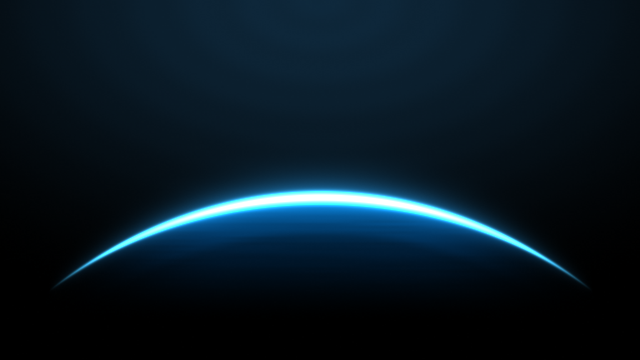
Write a Shadertoy shader that draws this background.

```glsl
// A glowing planet horizon under a dim, blue-black sky.
// The rim is a circle distance field with a tapering core and halo;
// the sky is a radial falloff, the planet body a vertical fade with streaks.

#define PLANET_CENTER vec2(0.0025, -0.778)
#define PLANET_RADIUS 1.229
#define ARC_HALF_WIDTH 0.755
#define CORE_WIDTH 0.0100
#define CORE_GAIN 4.0
#define HALO_LENGTH 0.023
#define HALO_GAIN 1.15
#define RING_STRENGTH 0.025
#define STREAK_STRENGTH 0.10

const vec3 SKY_COLOR  = vec3(0.055, 0.155, 0.230);
const vec3 BODY_COLOR = vec3(0.008, 0.350, 0.600);
const vec3 HALO_COLOR = vec3(0.120, 0.540, 0.820);
const vec3 CORE_COLOR = vec3(0.300, 0.800, 1.000);

float hash(vec2 p) {
    return fract(sin(dot(p, vec2(127.1, 311.7))) * 43758.5453);
}

float valueNoise(vec2 p) {
    vec2 cell = floor(p), f = fract(p);
    f = f * f * (3.0 - 2.0 * f);
    float low  = mix(hash(cell), hash(cell + vec2(1.0, 0.0)), f.x);
    float high = mix(hash(cell + vec2(0.0, 1.0)), hash(cell + 1.0), f.x);
    return mix(low, high, f.y);
}

// Light falling off from the top centre, with faint concentric rings
vec3 sky(vec2 p) {
    float r = length(vec2(p.x * 0.75, (1.0 - p.y) * 1.25));
    float light = 1.0 - smoothstep(0.0, 1.15, r);
    float rings = 1.0 + RING_STRENGTH * sin(r * 55.0);
    return SKY_COLOR * light * rings;
}

// Lit atmosphere below the rim, darker past an inner band
vec3 body(vec2 p, float depth, float side) {
    float fade = pow(clamp((p.y - 0.11) / 0.34, 0.0, 1.0), 1.6);
    float band = mix(1.12, 0.86, smoothstep(0.080, 0.115, depth));
    float streak = valueNoise(p * vec2(5.0, 130.0)) - 0.5;
    float sideFade = 1.0 - smoothstep(0.35, 1.05, side);
    vec3 tint = mix(vec3(0.3, 0.86, 1.0), vec3(1.0), fade);
    return BODY_COLOR * tint * fade * band * sideFade * (1.0 + STREAK_STRENGTH * streak);
}

// White-hot core and soft halo, both thinning toward the arc ends
vec3 rim(float d, float side) {
    float taper = max(1.0 - side * side, 0.0);
    float heat = pow(taper, 1.3);
    float coreWidth = 0.003 + CORE_WIDTH * heat;
    float core = CORE_GAIN * heat * exp(-d * d / (coreWidth * coreWidth));
    float haloLength = 0.012 + HALO_LENGTH * taper;
    haloLength *= d < 0.0 ? 0.6 : 1.0;
    float halo = HALO_GAIN * taper * exp(-abs(d) / haloLength);
    return CORE_COLOR * core + HALO_COLOR * halo;
}

void mainImage(out vec4 fragColor, in vec2 fragCoord) {
    // Height is one unit, x is zero at the middle
    vec2 p = vec2(fragCoord.x - 0.5 * iResolution.x, fragCoord.y) / iResolution.y;
    float d = length(p - PLANET_CENTER) - PLANET_RADIUS;
    float side = abs(p.x - PLANET_CENTER.x) / ARC_HALF_WIDTH;

    float inside = 1.0 - smoothstep(-0.006, 0.006, d);
    vec3 color = mix(sky(p), body(p, -d, side), inside);
    color += rim(d, side);

    // Fine grain hides gradient steps
    color += (hash(floor(p * 288.0)) - 0.5) * 0.004;
    fragColor = vec4(clamp(color, 0.0, 1.0), 1.0);
}
```
